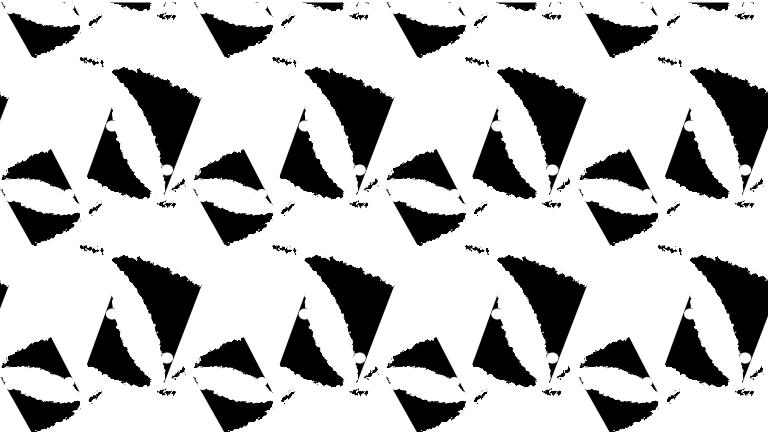
Give the GLSL for this pattern, as a Shadertoy shader.

```glsl
// Repeating black torn-paper fragments, split by white lens gaps, on white.
#define UNITS 432.0              // design units per canvas height
#define PERIOD vec2(192.7, 188.0)
#define TOP_MARGIN 2.5
#define OUTER_TEAR 4.5           // roughness of the outer torn side
#define INNER_TEAR 2.6           // roughness of the lens side
#define SCRAP_TEAR 4.0
#define SCRAP_RADIUS 1.7
#define GRAIN 0.24               // frequency of the tearing
#define SOFTNESS 0.7
#define INK vec3(0.0)
#define PAPER vec3(1.0)

vec2 gradientAt(vec2 cell) {
    float h = fract(sin(dot(cell, vec2(127.1, 311.7))) * 43758.5);
    return vec2(cos(h * 6.2832), sin(h * 6.2832));
}

float gradientNoise(vec2 p) {
    vec2 i = floor(p), f = fract(p);
    vec2 u = f * f * (3.0 - 2.0 * f);
    vec2 e = vec2(1.0, 0.0);
    float low = mix(dot(gradientAt(i), f), dot(gradientAt(i + e), f - e), u.x);
    float high = mix(dot(gradientAt(i + e.yx), f - e.yx),
                     dot(gradientAt(i + e.xx), f - e.xx), u.x);
    return mix(low, high, u.y);
}

float tear(vec2 p) {
    return gradientNoise(p * GRAIN) + 0.5 * gradientNoise(p * GRAIN * 2.3 + 17.0);
}

// Nearest repeat of the point around a centre
vec2 wrapAround(vec2 p, vec2 centre) {
    return mod(p - centre + 0.5 * PERIOD, PERIOD) + centre - 0.5 * PERIOD;
}

// x: distance outside the line a-b, y: position along it from 0 to 1
vec2 sideCoords(vec2 p, vec2 a, vec2 b) {
    vec2 ab = b - a, ap = p - a;
    float outside = (ab.y * ap.x - ab.x * ap.y) / length(ab);
    return vec2(outside, clamp(dot(ap, ab) / dot(ab, ab), 0.0, 1.0));
}

// Cut side corner-tip, hollow lens side tip-butt, torn side butt-corner
float fragment(vec2 p, vec2 corner, vec2 tip, vec2 butt,
               float hollow, float bulge, vec2 notch, float notchRadius) {
    p = wrapAround(p, (corner + tip + butt) / 3.0);
    float rough = tear(p);
    float cut = sideCoords(p, corner, tip).x;

    vec2 s = sideCoords(p, tip, butt);
    float lens = s.x + hollow * 4.0 * s.y * (1.0 - s.y) + INNER_TEAR * rough;

    s = sideCoords(p, butt, corner);
    float torn = s.x - bulge * 2.6 * sqrt(s.y) * (1.0 - s.y) + OUTER_TEAR * rough;

    float bite = notchRadius - length((p - notch) * vec2(0.9, 1.0));
    return max(max(cut, bite), max(lens, torn));
}

// Thin ragged sliver
float scrap(vec2 p, vec2 a, vec2 b) {
    p = wrapAround(p, 0.5 * (a + b));
    float t = sideCoords(p, a, b).y;
    return length(p - mix(a, b, t)) - SCRAP_RADIUS + SCRAP_TEAR * tear(p * 1.4);
}

void mainImage(out vec4 fragColor, in vec2 fragCoord) {
    float unit = UNITS / iResolution.y;
    vec2 p = vec2(fragCoord.x, iResolution.y - fragCoord.y) * unit;

    // Large pair
    float d = fragment(p, vec2(201, 99), vec2(165, 193), vec2(112, 72),
                       13.0, 9.0, vec2(167, 170), 5.5);
    d = min(d, fragment(p, vec2(87, 176), vec2(112, 107), vec2(152, 193),
                        10.0, 9.0, vec2(112, 126), 5.5));
    // Small pair
    d = min(d, fragment(p, vec2(51, 149), vec2(80, 205), vec2(2, 180),
                        11.0, 5.5, vec2(69, 194), 5.0));
    d = min(d, fragment(p, vec2(32, 245), vec2(1, 190), vec2(80, 213),
                        10.0, 7.0, vec2(10, 197), 5.0));
    // Scraps
    d = min(d, scrap(p, vec2(82, 60), vec2(102, 63)));
    d = min(d, scrap(p, vec2(91, 212), vec2(100, 205)));
    d = min(d, scrap(p, vec2(160, 204), vec2(173, 205)));
    d = min(d, scrap(p, vec2(174, 189), vec2(184, 182)));

    d = max(d, TOP_MARGIN - p.y);
    float aa = SOFTNESS * unit;
    fragColor = vec4(mix(INK, PAPER, smoothstep(-aa, aa, d)), 1.0);
}
```
